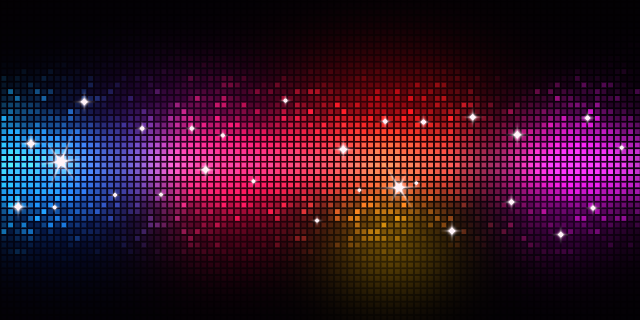
Reproduce this background procedurally as a Shadertoy shader.

```glsl
// Glowing mosaic wall of small square lights in a rainbow band, with sparkling stars.

const float ROWS = 48.0;                        // tiles per canvas height
const vec2  GRID_SHIFT = vec2(-0.09, 0.25);     // grid phase, in tiles
const float TILE_HALF = 0.36;                   // half tile side, in tiles
const float BAND_Y = 0.49;                      // height of the brightest row
const float BAND_HALF = 0.18;                   // half height of the lit band
const float STAR_COUNT = 26.0;
const vec2  BLUE_FLARE = vec2(0.19, 0.495);
const vec2  GOLD_FLARE = vec2(1.247, 0.414);
const float WARM_X = 1.22;                      // centre of the red and gold column
const vec3  RED  = vec3(0.80, 0.10, 0.13);
const vec3  GOLD = vec3(0.74, 0.55, 0.10);
const vec3  STAR_TINT = vec3(1.0, 0.95, 0.97);

// Band colours, evenly spaced from left to right
const int STOPS = 11;
const vec3 BAND[STOPS] = vec3[STOPS](
    vec3(0.18, 0.80, 0.98), vec3(0.20, 0.66, 0.92), vec3(0.33, 0.40, 0.78),
    vec3(0.82, 0.22, 0.45), vec3(0.88, 0.14, 0.36), vec3(0.88, 0.24, 0.30),
    vec3(0.95, 0.48, 0.25), vec3(0.80, 0.27, 0.20), vec3(0.70, 0.14, 0.42),
    vec3(0.82, 0.16, 0.78), vec3(0.66, 0.13, 0.68));

float hash(vec2 p) {
    vec3 q = fract(vec3(p.xyx) * 0.1031);
    q += dot(q, q.yzx + 33.33);
    return fract((q.x + q.y) * q.z);
}

vec2 gradientAt(vec2 p) {
    float angle = 6.2832 * hash(p);
    return vec2(cos(angle), sin(angle));
}

float gradientNoise(vec2 p) {
    vec2 i = floor(p), f = fract(p);
    vec2 u = f * f * (3.0 - 2.0 * f);
    vec2 e = vec2(0.0, 1.0);
    return mix(mix(dot(gradientAt(i), f), dot(gradientAt(i + e.yx), f - e.yx), u.x),
               mix(dot(gradientAt(i + e.xy), f - e.xy), dot(gradientAt(i + e.yy), f - e.yy), u.x), u.y);
}

float bell(float x, float width) {
    return exp(-x * x / (width * width));
}

float glow(vec2 p, vec2 centre, vec2 radius) {
    vec2 q = (p - centre) / radius;
    return exp(-dot(q, q));
}

// Soft light behind the tiles
vec3 backLight(vec2 p) {
    return vec3(0.008, 0.002, 0.012)
        + vec3(0.00, 0.05, 0.21) * glow(p, vec2(0.18, 0.43), vec2(0.30, 0.24))
        + vec3(0.11, 0.00, 0.13) * glow(p, vec2(0.60, 0.63), vec2(0.30, 0.17))
        + vec3(0.27, 0.00, 0.07) * glow(p, vec2(0.72, 0.40), vec2(0.26, 0.21))
        + vec3(0.28, 0.01, 0.02) * glow(p, vec2(1.20, 0.65), vec2(0.32, 0.20))
        + vec3(0.26, 0.19, 0.00) * glow(p, vec2(WARM_X, 0.23), vec2(0.20, 0.16))
        + vec3(0.22, 0.00, 0.24) * glow(p, vec2(1.77, 0.43), vec2(0.22, 0.21));
}

// Hue of a tile: the band colour, turning red above and gold below the warm column
vec3 tileHue(vec2 p, float d) {
    float t = clamp(p.x * 0.5, 0.0, 0.999) * float(STOPS - 1);
    int i = int(t);
    vec3 hue = mix(BAND[i], BAND[i + 1], fract(t));
    float warm = bell(p.x - WARM_X, 0.24);
    hue = mix(hue, RED, warm * smoothstep(0.53, 0.68, p.y));
    hue = mix(hue, GOLD, warm * (1.0 - smoothstep(0.30, 0.43, p.y)));
    return pow(hue, vec3(1.0 + 1.5 * d)) + 0.12 * bell(d, 0.05);
}

// Tile brightness: an even core that breaks into random lights at its rim
float tileLight(vec2 p, vec2 id, float d) {
    float reach = BAND_HALF * (1.0 + 0.5 * gradientNoise(p * 4.0));
    float chance = hash(id + 7.0);
    float light = exp(-pow(d / reach, 2.5));
    light *= mix(0.85 + 0.15 * chance, 0.25 + 0.85 * chance, smoothstep(0.06, 0.20, d));
    light += 0.35 * smoothstep(0.78, 0.95, chance) * smoothstep(0.08, 0.16, d)
           * (1.0 - smoothstep(0.18, 0.32, d));
    return light * (1.0 - 0.40 * bell(p.x - 1.53, 0.08)) * (1.0 - 0.35 * bell(p.x - 0.36, 0.09));
}

// Thin tapered streak along the x axis
float streak(vec2 p, float reach) {
    float taper = max(0.0, 1.0 - abs(p.x) / reach);
    return bell(p.y, 0.0035) * taper * taper;
}

float star(vec2 p, float size) {
    return 1.3 * bell(length(p), size * 0.22) + 0.75 * (streak(p, size) + streak(p.yx, size));
}

float flare(vec2 p, float size, float tilt) {
    float light = 1.4 * bell(length(p), size * 0.10) + 0.25 * bell(length(p), size * 0.28);
    for (int k = 0; k < 3; k++) {
        float a = tilt + float(k) * 1.0472;
        vec2 q = vec2(dot(p, vec2(cos(a), sin(a))), dot(p, vec2(-sin(a), cos(a))));
        light += 0.9 * streak(q, size * (1.0 - 0.18 * float(k)));
    }
    return light;
}

void mainImage(out vec4 fragColor, in vec2 fragCoord) {
    vec2 uv = fragCoord / iResolution.xy * vec2(2.0, 1.0);

    // Tile grid
    vec2 grid = uv * ROWS + GRID_SHIFT;
    vec2 id = floor(grid);
    vec2 centre = (id + 0.5 - GRID_SHIFT) / ROWS;
    vec2 local = abs(fract(grid) - 0.5);
    float pixel = ROWS / iResolution.y;
    float tile = 1.0 - smoothstep(-0.5 * pixel, 0.5 * pixel, max(local.x, local.y) - TILE_HALF);

    // Lit tiles over the soft light
    float d = abs(centre.y - BAND_Y);
    vec3 back = backLight(uv);
    vec3 lit = back * 1.35 + tileHue(centre, d) * tileLight(centre, id, d);
    vec3 color = mix(back * 0.75, lit, tile);

    // Scattered stars, alternating above and below the band centre
    float sparkle = flare(uv - BLUE_FLARE, 0.14, 1.17) + flare(uv - GOLD_FLARE, 0.11, 2.13);
    for (float i = 0.0; i < STAR_COUNT; i++) {
        float side = mod(i, 2.0) * 2.0 - 1.0;
        vec2 spot = vec2((i + hash(vec2(i, 3.0))) * 2.0 / STAR_COUNT,
                         0.5 + side * (0.03 + 0.21 * hash(vec2(i, 11.0))));
        float size = mix(0.018, 0.055, pow(hash(vec2(i, 23.0)), 1.5));
        sparkle += star(uv - spot, size);
    }
    color = mix(color, STAR_TINT, clamp(sparkle, 0.0, 1.0));
    fragColor = vec4(color, 1.0);
}
```
